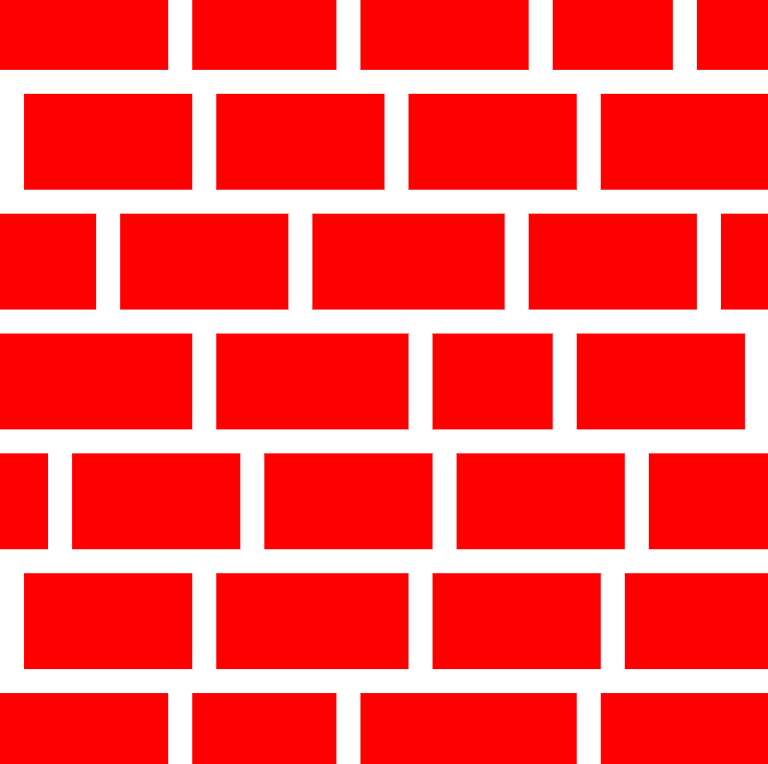
This pattern is drawn by a Shadertoy shader. Its source:

```glsl
// Flat red brick wall with wide white mortar and uneven brick lengths.

#define GRID vec2(31.96, 31.875)   // canvas size in mortar widths
#define COURSE_PITCH 5.0           // brick height plus one bed joint
#define COURSE_SHIFT 1.54          // moves the bed joints vertically
#define JOINT_HALF 0.5             // half the mortar width
#define JOINTS 4                   // upright joints per course
#define BRICK_COLOR vec3(1.0, 0.0, 0.0)
#define MORTAR_COLOR vec3(1.0)

// Rhythm of each course, bottom to top: first joint, brick pitch, swing of odd joints
const vec3 RHYTHM[7] = vec3[7](
    vec3(7.2, 8.8, -1.2),
    vec3(0.3, 8.4,  0.0),
    vec3(2.5, 8.0,  0.0),
    vec3(8.4, 7.4,  1.3),
    vec3(4.3, 8.4,  0.0),
    vec3(0.5, 8.0,  0.0),
    vec3(7.3, 7.4, -0.6));

// Signed distance to the horizontal mortar between courses
float bedJoint(float y) {
    float local = mod(y, COURSE_PITCH);
    return min(local, COURSE_PITCH - local) - JOINT_HALF;
}

// Signed distance to the nearest upright mortar joint, snapped to whole units
float headJoint(float x, vec3 rhythm) {
    float nearest = GRID.x;
    for (int i = 0; i < JOINTS; i++) {
        float left = floor(rhythm.x + rhythm.y * float(i) + rhythm.z * float(i & 1));
        nearest = min(nearest, abs(x - left - JOINT_HALF) - JOINT_HALF);
    }
    return nearest;
}

void mainImage(out vec4 fragColor, in vec2 fragCoord) {
    vec2 p = fragCoord / iResolution.xy * GRID;
    p.y += COURSE_SHIFT;
    int course = clamp(int(floor(p.y / COURSE_PITCH)), 0, 6);

    // Antialias each direction over one pixel
    vec2 pixel = GRID / iResolution.xy;
    vec2 joints = vec2(headJoint(p.x, RHYTHM[course]), bedJoint(p.y));
    vec2 cover = clamp(0.5 - joints / pixel, 0.0, 1.0);

    float mortar = max(cover.x, cover.y);
    fragColor = vec4(mix(BRICK_COLOR, MORTAR_COLOR, mortar), 1.0);
}
```
